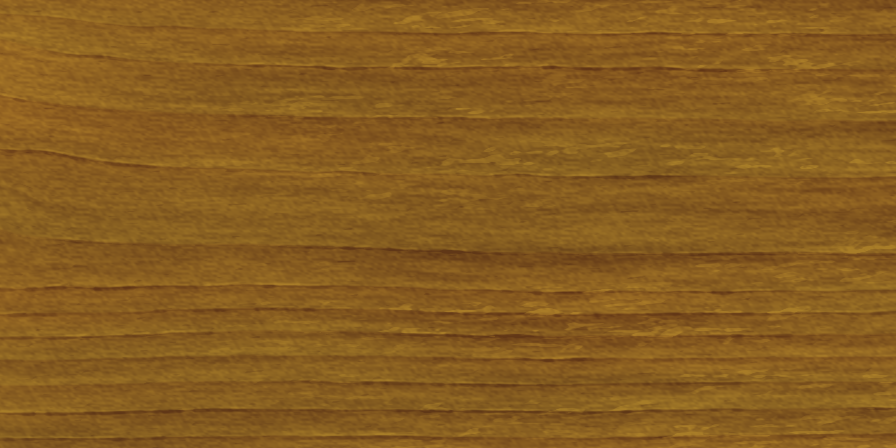
Write a Shadertoy shader that draws this texture.

```glsl
// Varnished wood plank: growth rings run along the board and bend up at the left.
// Each ring is a soft sawtooth of tone with a hairline broken seam; stretched
// value noise adds fibres, ragged pale flecks, pores and fine grain.

#define BASE_COLOR vec3(0.527, 0.361, 0.125)
#define TONE_COLOR vec3(0.180, 0.168, 0.042)
#define RED_SHIFT vec3(0.014, -0.008, -0.003)
#define RING_COUNT 8.5
#define RING_BEND 0.075
#define RING_CONTRAST 0.36
#define SEAM_DEPTH 0.55
#define SEAM_WIDTH 0.0028
#define FIBRE_CONTRAST 0.42
#define FLECK_CONTRAST 0.55
#define GRAIN_CONTRAST 0.45

float hash(vec2 p) {
    return fract(sin(dot(p, vec2(127.1, 311.7))) * 43758.5453);
}

float noise(vec2 p) {
    vec2 cell = floor(p);
    vec2 f = fract(p);
    f = f * f * (3.0 - 2.0 * f);
    return mix(mix(hash(cell), hash(cell + vec2(1.0, 0.0)), f.x),
               mix(hash(cell + vec2(0.0, 1.0)), hash(cell + vec2(1.0, 1.0)), f.x), f.y);
}

// Noise centred on zero
float signedNoise(vec2 p) {
    return noise(p) - 0.5;
}

// Noise whose cells are sheared, so that no upright grid shows
float threadNoise(vec2 p, vec2 scale) {
    return noise(vec2(p.x * scale.x + p.y * scale.y * 0.37, p.y * scale.y));
}

// Height across the grain, measured from the top edge and following the bent rings
float acrossGrain(vec2 p) {
    float depth = 1.0 - p.y;
    float upper = smoothstep(0.75, 0.40, depth);
    float bend = RING_BEND * exp(-3.2 * p.x) * upper;
    float swirl = 0.05 * exp(-6.0 * p.x) * upper * signedNoise(p * vec2(7.0, 9.0));
    float drift = 0.02 * signedNoise(p * vec2(1.6, 2.5) + 4.0);
    float ripple = 0.005 * signedNoise(p * vec2(13.0, 18.0) + 21.0);
    return depth + bend + swirl + drift + ripple;
}

// Ring number plus the position inside the ring; rings tighten toward the bottom
float ringPhase(float across) {
    float tightening = 10.0 * max(across - 0.62, 0.0);
    return RING_COUNT * across + tightening + 0.9 * noise(vec2(across * 5.0, 3.0));
}

void mainImage(out vec4 fragColor, in vec2 fragCoord) {
    vec2 p = fragCoord / iResolution.y;
    float across = acrossGrain(p);
    vec2 grain = vec2(p.x, across);
    float leftSide = exp(-2.8 * p.x);
    float rightSide = smoothstep(0.2, 1.1, p.x);

    // Growth rings: dark under the seam, lightening toward the next one
    float phase = ringPhase(across);
    float density = (ringPhase(across + 0.002) - ringPhase(across - 0.002)) / 0.004;
    float ringId = floor(phase);
    float f = phase - ringId;
    float below = f / density;
    float above = (1.0 - f) / density;
    float strength = 0.4 + 1.1 * hash(vec2(ringId, 5.0));
    float saw = f - 1.0 + smoothstep(0.0, 0.006, above) - 0.48;
    float tone = RING_CONTRAST * strength * saw * (1.0 - 0.5 * leftSide);

    // Hairline seam, fading in and out and ragged like a row of pores
    float seamId = ringId + step(0.5, f);
    float present = smoothstep(0.25, 0.7, noise(vec2(p.x * 5.0, seamId * 7.3)));
    float ragged = smoothstep(0.2, 0.7, noise(vec2(p.x * 45.0, seamId * 3.7)));
    float width = SEAM_WIDTH * (0.5 + ragged);
    float seam = 1.0 - smoothstep(0.3 * width, 1.5 * width, min(below, above));
    float seamStrength = 0.5 + 0.7 * hash(vec2(seamId, 11.0));
    tone -= SEAM_DEPTH * seam * seamStrength * (0.15 + present * (0.25 + 0.6 * ragged));

    // Pale ragged lip just above the seam
    float lip = smoothstep(0.002, 0.004, above) * (1.0 - smoothstep(0.005, 0.010, above));
    tone += 0.38 * lip * present * smoothstep(0.3, 0.7, threadNoise(grain, vec2(28.0, 70.0)));

    // Fibres, from long bands to short threads
    float fibres = 0.8 * signedNoise(grain * vec2(1.5, 38.0))
                 + 0.9 * signedNoise(grain * vec2(6.0, 85.0) + 13.0)
                 + 0.8 * (threadNoise(grain + 3.1, vec2(20.0, 130.0)) - 0.5);
    tone += FIBRE_CONTRAST * fibres * (0.65 + 0.35 * rightSide);

    // Pale ragged dashes, crowded on the right and late in each ring
    float dashes = 0.7 * threadNoise(grain + 5.7, vec2(16.0, 125.0))
                 + 0.3 * threadNoise(grain + 9.2, vec2(60.0, 150.0));
    float fleckArea = smoothstep(0.3, 0.65, noise(grain * vec2(3.0, 20.0) + 8.0));
    float flecks = smoothstep(0.60, 0.72, dashes) * fleckArea;
    tone += FLECK_CONTRAST * flecks * (0.2 + 0.8 * rightSide) * (0.5 + 0.5 * f);

    // Short dark pores
    float pores = smoothstep(0.84, 0.95, threadNoise(grain + 7.7, vec2(40.0, 140.0)));
    tone -= 0.25 * pores;

    // Fine grain, rounder near the left end
    float fineGrain = threadNoise(p + 1.3, vec2(120.0, 190.0)) - 0.5;
    float roundGrain = threadNoise(p + 2.9, vec2(75.0, 100.0)) - 0.5;
    tone += GRAIN_CONTRAST * (fineGrain + 0.6 * leftSide * roundGrain);

    // Broad patches: warm upper left, darker lower middle
    tone += 0.30 * signedNoise(p * vec2(1.8, 3.5) + 40.0);
    tone += 0.14 * leftSide + 0.14 * (p.y - 0.5) + 0.02;

    // Redder wood under the seams and at the left end
    float redness = signedNoise(grain * vec2(1.5, 9.0) + 70.0)
                  - 0.7 * saw + 0.7 * leftSide * p.y;
    vec3 color = BASE_COLOR + TONE_COLOR * clamp(tone, -0.85, 0.75) + RED_SHIFT * redness;
    fragColor = vec4(color, 1.0);
}
```
